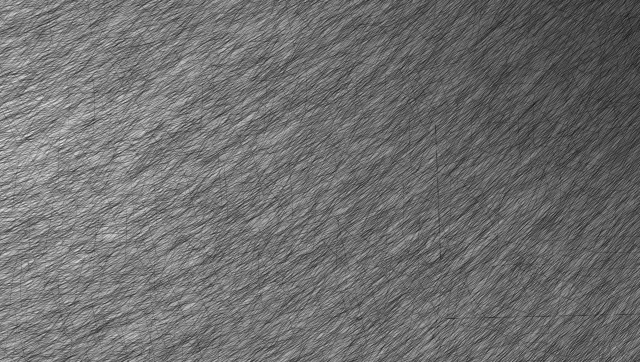
Give the GLSL for this texture, as a WebGL 1 fragment shader.

```glsl
precision highp float;
// Brushed grey metal: dense dark hairlines fanning from shallow to steep, with stray scratches.
uniform vec2 u_resolution;

const int FINE_LAYERS = 20;
const int BROAD_LAYERS = 4;
const int HAIR_LAYERS = 8;

float hash(vec2 p) {
  vec3 q = fract(vec3(p.xyx) * vec3(0.1031, 0.1030, 0.0973));
  q += dot(q, q.yzx + 33.33);
  return fract((q.x + q.y) * q.z);
}

vec2 rotate(vec2 p, float angle) {
  float c = cos(angle), s = sin(angle);
  return vec2(c * p.x + s * p.y, c * p.y - s * p.x);
}

// Bends the plane so that x runs along the brushing and y across it.
vec2 brushCoords(vec2 p) {
  float across = p.y - 0.45 * p.x - 0.17 * p.x * p.x;
  return vec2(0.8 * p.x + 0.6 * p.y, 0.8 * across);
}

float lineProfile(float d, float width) {
  return exp(-d * d / (width * width));
}

// One stroke per cell of size (length, row height).
// Its strength spans low..high; a higher sparsity leaves fewer strong strokes.
float strokes(vec2 p, vec2 size, float width, float low, float high, float sparsity, float seed) {
  float row = floor(p.y / size.y);
  float along = p.x / size.x + 7.0 * hash(vec2(row + 391.0, seed));
  vec2 cell = vec2(floor(along) + 17.0 * seed, row + 500.0);
  float t = fract(along);
  float taper = smoothstep(0.0, 0.2, t) * smoothstep(0.0, 0.2, 1.0 - t);
  float centre = mix(0.25, 0.75, hash(cell + 5.3));
  float d = (fract(p.y / size.y) - centre) * size.y;
  float strength = mix(low, high, pow(hash(cell + 41.7), sparsity));
  return strength * taper * lineProfile(d, width);
}

// Dark lines mostly along the brushing, a few crossing it at a slant.
float fineBrushing(vec2 flow) {
  float sum = 0.0;
  for (int i = 0; i < FINE_LAYERS; i++) {
    float k = float(i);
    float spread = 2.0 * (k + 0.5) / float(FINE_LAYERS) - 1.0;
    vec2 q = rotate(flow + 0.37 * k, 0.5 * spread * abs(spread));
    float len = mix(0.07, 0.24, fract(k * 0.618)) * (1.0 - 0.4 * abs(spread));
    vec2 size = vec2(len, 0.0062 + 0.0001 * k);
    sum += strokes(q, size, 0.0013, 0.0, 1.0, 2.0, k + 1.0);
  }
  return sum - 1.7;
}

float broadStreaks(vec2 flow) {
  float sum = 0.0;
  for (int i = 0; i < BROAD_LAYERS; i++) {
    float k = float(i);
    vec2 q = rotate(flow + 0.53 * k, 0.04 * (k - 1.5));
    sum += strokes(q, vec2(0.27, 0.015 + 0.004 * k), 0.0045, -0.8, 1.0, 1.0, k + 31.0);
  }
  return sum - 0.15;
}

// Thin, slightly curved hairlines crossing the brushing at many angles.
float strayHairs(vec2 p) {
  float sum = 0.0;
  for (int i = 0; i < HAIR_LAYERS; i++) {
    float k = float(i);
    vec2 q = rotate(p, 1.0 + 0.33 * k);
    q.y += 0.02 * sin(5.0 * q.x + 2.0 * k) + 0.006 * sin(17.0 * q.x + k);
    sum += strokes(q, vec2(0.2, 0.022), 0.0013, 0.0, 1.0, 2.0, k + 61.0);
  }
  return sum - 0.2;
}

float gouge(vec2 p, vec2 a, vec2 b, float width) {
  vec2 ab = b - a;
  float t = clamp(dot(p - a, ab) / dot(ab, ab), 0.0, 1.0);
  float wear = 0.55 + 0.45 * sin(47.0 * t) * sin(19.0 * t + 1.0);
  return wear * lineProfile(length(p - a - t * ab), width);
}

float deepGouges(vec2 p) {
  float g = gouge(p, vec2(1.203, 0.655), vec2(1.217, 0.285), 0.0017);
  g = max(g, gouge(p, vec2(1.23, 0.120), vec2(1.78, 0.133), 0.0015));
  g = max(g, 0.7 * gouge(p, vec2(1.28, 0.22), vec2(1.34, 0.125), 0.0015));
  g = max(g, 0.7 * gouge(p, vec2(0.93, 0.40), vec2(0.965, 0.25), 0.0015));
  return max(g, 0.7 * gouge(p, vec2(1.09, 0.755), vec2(1.20, 0.70), 0.0015));
}

// Bright glow at the left edge, shade in the upper right corner.
float sheen(vec2 uv) {
  float glow = exp(-dot(uv - vec2(0.0, 0.55), uv - vec2(0.0, 0.55)) * 9.0);
  vec2 corner = (uv - vec2(1.0, 0.95)) * vec2(2.6, 1.9);
  return 0.49 - 0.10 * uv.x + 0.07 * glow - 0.14 * exp(-dot(corner, corner));
}

void main() {
  vec2 p = gl_FragCoord.xy / u_resolution.y;
  vec2 flow = brushCoords(p);
  float wear = 0.27 * fineBrushing(flow) + 0.07 * broadStreaks(flow) + 0.2 * strayHairs(p);
  float grey = sheen(gl_FragCoord.xy / u_resolution) * exp(-wear);
  grey *= 1.0 - 0.5 * deepGouges(p);
  gl_FragColor = vec4(vec3(clamp(grey, 0.0, 1.0)), 1.0);
}
```
